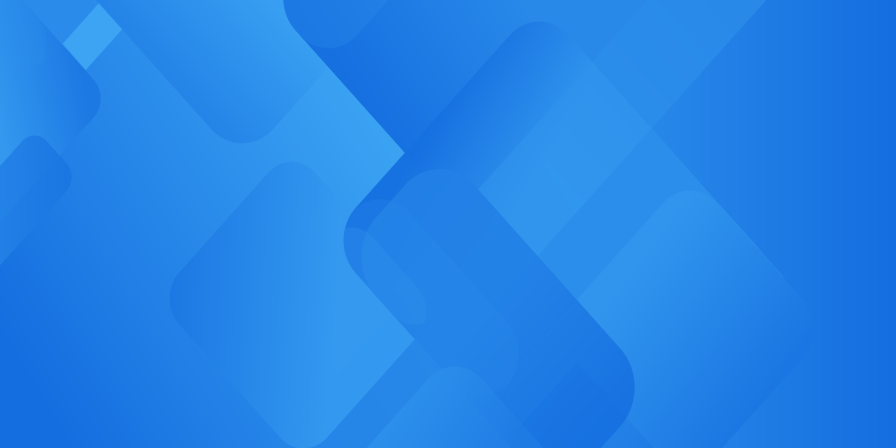
Write a WebGL 1 fragment shader that draws this background.

```glsl
precision highp float;

uniform vec2 u_resolution;

#define DEEP_BLUE vec3(0.08, 0.43, 0.875)
#define LIGHT_BLUE vec3(0.21, 0.61, 0.94)
#define EDGE_SLOPE 1.12
#define EDGE_SOFTNESS 1.6
#define FAR 4.0

// Signed distance to a rounded box given as (min.xy, max.xy)
float roundedBox(vec2 q, vec4 box, float radius) {
  vec2 halfSize = 0.5 * (box.zw - box.xy);
  vec2 d = abs(q - 0.5 * (box.xy + box.zw)) - halfSize + radius;
  return length(max(d, 0.0)) + min(max(d.x, d.y), 0.0) - radius;
}

// Blends a panel into the tone; path is the ramp's start and end point,
// paint holds the start tone, end tone and opacity
void panel(inout float tone, vec2 q, vec4 box, float radius, vec4 path, vec3 paint) {
  float width = EDGE_SOFTNESS / u_resolution.y;
  float cover = clamp(0.5 - roundedBox(q, box, radius) / width, 0.0, 1.0);
  vec2 axis = path.zw - path.xy;
  float ramp = clamp(dot(q - path.xy, axis) / dot(axis, axis), 0.0, 1.0);
  tone = mix(tone, mix(paint.x, paint.y, ramp), cover * paint.z);
}

// Panel of one even tone
void sheen(inout float tone, vec2 q, vec4 box, float radius, float value, float opacity) {
  panel(tone, q, box, radius, vec4(0.0, 0.0, 1.0, 0.0), vec3(value, value, opacity));
}

// Broad light, dim at the lower left and the right side
float backdrop(vec2 p) {
  float leftGlow = 0.46 + 1.02 * (p.x - 0.6 * p.y);
  float rightFade = 0.05 + 1.05 * (1.95 - p.x);
  return clamp(min(leftGlow, rightFade), 0.0, 1.15);
}

void main() {
  // Height is one unit, y runs downward
  vec2 p = gl_FragCoord.xy / u_resolution.y;
  p.y = 1.0 - p.y;

  // Diagonal axes: x toward lower right, y toward upper right
  float drop = p.y / EDGE_SLOPE;
  vec2 q = vec2(p.x + drop, p.x - drop);
  float tone = backdrop(p);

  // Upper left cluster
  sheen(tone, q, vec4(-FAR, -0.104, 0.227, 0.217), 0.08, 0.65, 0.9);
  panel(tone, q, vec4(-FAR, -FAR, 0.443, 0.05), 0.075,
        vec4(0.25, -0.25, 0.4, 0.0), vec3(0.95, 0.2, 0.95));
  sheen(tone, q, vec4(-FAR, -0.104, 0.227, 0.05), 0.12, 0.7, 0.3);
  panel(tone, q, vec4(0.331, -FAR, 0.529, -0.177), 0.055,
        vec4(0.5, -0.19, 0.35, -0.35), vec3(0.15, 0.4, 0.9));
  sheen(tone, q, vec4(0.227, 0.052, 0.331, 0.217), 0.0, 1.22, 0.95);

  // Upper panels and the dark fold beside them
  panel(tone, q, vec4(-FAR, 0.214, 0.867, FAR), 0.14,
        vec4(0.5, 0.214, 0.5, 0.6), vec3(0.45, 1.05, 0.9));
  panel(tone, q, vec4(0.59, 0.599, 1.71, FAR), 0.13,
        vec4(0.9, 0.62, 1.0, 1.2), vec3(0.05, 0.6, 1.0));
  sheen(tone, q, vec4(0.59, 0.599, 0.867, FAR), 0.13, 0.6, 0.35);

  // Lower left panel on its shaded band
  sheen(tone, q, vec4(1.5, -0.6, 2.3, 0.359), 0.1, 0.5, 0.85);
  panel(tone, q, vec4(0.943, -0.247, 1.602, 0.359), 0.105,
        vec4(0.95, -0.2, 1.35, 0.15), vec3(0.2, 0.95, 0.95));

  // Large central panel with the light strip across it
  panel(tone, q, vec4(1.208, 0.25, 2.3, 1.198), 0.13,
        vec4(1.24, 0.6, 1.59, 0.68), vec3(0.06, 0.85, 0.97));
  panel(tone, q, vec4(1.445, 0.3, 1.71, FAR), 0.0,
        vec4(1.5, 0.9, 1.5, 1.6), vec3(0.9, 0.6, 0.5));
  sheen(tone, q, vec4(1.71, 0.3, 2.3, 1.198), 0.0, 0.66, 0.75);

  // Right panel
  panel(tone, q, vec4(1.885, 0.3, 2.505, 1.195), 0.12,
        vec4(1.95, 0.8, 2.5, 0.85), vec3(0.87, 0.18, 0.95));

  // Front panel, darkening toward its lower end
  panel(tone, q, vec4(1.273, 0.25, 2.234, 0.69), 0.155,
        vec4(1.72, 0.5, 2.2, 0.5), vec3(0.4, 0.06, 0.92));
  sheen(tone, q, vec4(2.01, 0.3, 2.7, 0.566), 0.0, 0.0, 0.25);

  // Translucent overlaps in front
  sheen(tone, q, vec4(1.208, 0.25, 1.9, 0.49), 0.13, 0.7, 0.2);
  sheen(tone, q, vec4(1.208, 0.25, 1.602, 0.359), 0.1, 0.85, 0.3);
  panel(tone, q, vec4(1.711, -FAR, FAR, 0.32), 0.12,
        vec4(1.711, 0.1, 2.05, 0.15), vec3(0.75, 0.3, 0.85));

  gl_FragColor = vec4(mix(DEEP_BLUE, LIGHT_BLUE, tone), 1.0);
}
```
